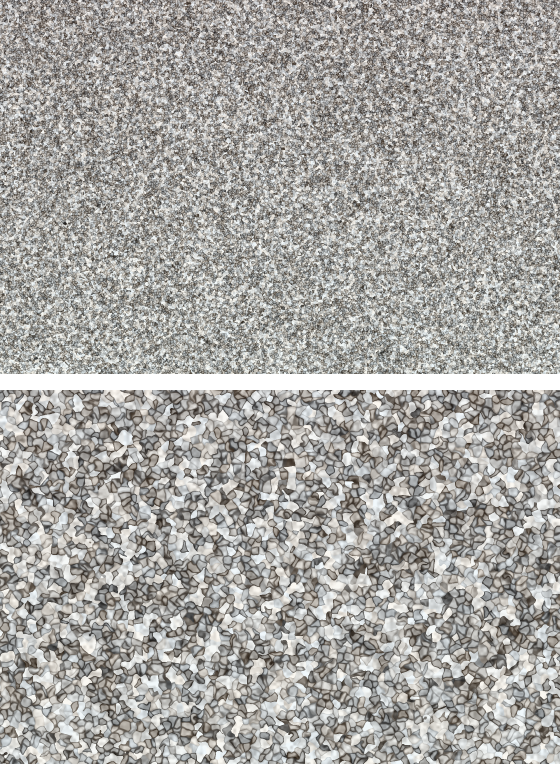
Top: the whole. Bottom: its middle third, enlarged.
This texture is drawn by a Shadertoy shader. Its source:

```glsl
const float GRAINS = 160.0;        // grain cells per canvas height
const float GRAIN_CONTRAST = 0.31;
const float WARP = 0.4;            // bending of grain outlines, in cells
const float WARP_SCALE = 1.2;
const float SPECK_SCALE = 2.1;     // flecks inside the grains
const float SPECK_CONTRAST = 0.24;
const float CLUSTER_SCALE = 0.5;   // cluster frequency per grain cell
const float CLUSTER_CONTRAST = 0.09;
const float RIM_WIDTH = 0.40;
const float RIM_DEPTH = 0.38;
const float RIM_MEAN = 0.095;      // tone given back for the dark rims
const float PATCH_CONTRAST = 0.04;
const float SLOPE = 0.06;          // brightening towards the bottom
const float MEAN_TONE = 0.665;
const float TINT_STRENGTH = 0.07;
const vec3 DARK_STONE = vec3(0.40, 0.390, 0.379);
const vec3 LIGHT_STONE = vec3(0.88, 0.881, 0.872);
const vec3 WARM_TINT = vec3(0.65, 0.0, -0.65);
const vec3 TOP_TINT = vec3(0.009, -0.002, 0.0);
const vec3 BOTTOM_TINT = vec3(-0.006, 0.004, -0.002);
const int SAMPLES = 3;             // per axis, for smooth edges

vec3 hash3(vec2 p) {
    vec3 q = fract(p.xyx * vec3(0.1031, 0.1030, 0.0973));
    q += dot(q, q.yxz + 33.33);
    return fract((q.xxy + q.yzz) * q.zyx);
}

vec3 valueNoise(vec2 p) {
    vec2 cell = floor(p);
    vec2 f = fract(p);
    f = f * f * (3.0 - 2.0 * f);
    vec3 low = mix(hash3(cell), hash3(cell + vec2(1.0, 0.0)), f.x);
    vec3 high = mix(hash3(cell + vec2(0.0, 1.0)), hash3(cell + 1.0), f.x);
    return mix(low, high, f.y);
}

// Returns the nearest grain's two random values and the gap to its rim.
vec3 nearestGrain(vec2 p) {
    vec2 cell = floor(p);
    float first = 9.0;
    float second = 9.0;
    vec2 traits = vec2(0.0);
    for (int y = -1; y <= 1; y++) {
        for (int x = -1; x <= 1; x++) {
            vec2 id = cell + vec2(x, y);
            vec3 rnd = hash3(id + 17.0);
            float d = length(id + rnd.xy - p);
            if (d < first) {
                second = first;
                first = d;
                traits = vec2(rnd.z, hash3(id + 311.0).y);
            } else {
                second = min(second, d);
            }
        }
    }
    return vec3(traits, second - first);
}

vec3 granite(vec2 uv) {
    vec2 p = uv * GRAINS;
    vec2 bend = valueNoise(p * WARP_SCALE + 29.0).xy - 0.5;
    vec3 grain = nearestGrain(p + 2.0 * WARP * bend);

    // Grain tone, flecks, light clusters and broad patches
    float tone = MEAN_TONE + GRAIN_CONTRAST * (grain.x - 0.5);
    tone += SPECK_CONTRAST * (valueNoise(p * SPECK_SCALE + 113.0).x - 0.5);
    float cluster = valueNoise(p * CLUSTER_SCALE + 71.0).x - 0.5;
    tone += CLUSTER_CONTRAST * cluster;
    float patches = 0.6 * valueNoise(uv * 4.0 + 5.0).x + 0.4 * valueNoise(uv * 13.0 + 40.0).x;
    tone += PATCH_CONTRAST * (patches - 0.5) + SLOPE * (0.5 - uv.y);

    // Dark rings round the pebbles; pale grains fuse without them
    float rim = 1.0 - smoothstep(0.08, RIM_WIDTH, grain.z);
    float ringed = 1.0 - smoothstep(0.35, 0.95, grain.x + 0.2 * cluster);
    tone += RIM_MEAN - RIM_DEPTH * rim * ringed;
    tone = clamp(tone, 0.12, 0.97);

    // Brownish and bluish grains over a faint vertical drift
    vec3 color = mix(DARK_STONE, LIGHT_STONE, (tone - 0.39) / 0.49);
    float warmth = grain.y - 0.5 + 0.35 * (0.65 - tone);
    color += WARM_TINT * TINT_STRENGTH * warmth;
    return color + mix(BOTTOM_TINT, TOP_TINT, uv.y);
}

void mainImage(out vec4 fragColor, in vec2 fragCoord) {
    vec3 sum = vec3(0.0);
    for (int j = 0; j < SAMPLES; j++) {
        for (int i = 0; i < SAMPLES; i++) {
            vec2 offset = (vec2(i, j) + 0.5) / float(SAMPLES) - 0.5;
            sum += granite((fragCoord + offset) / iResolution.y);
        }
    }
    fragColor = vec4(clamp(sum / float(SAMPLES * SAMPLES), 0.0, 1.0), 1.0);
}
```
